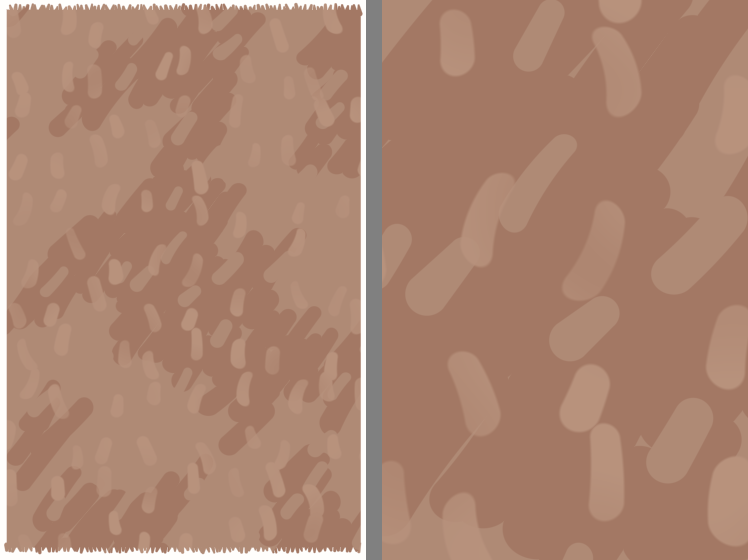
Left, the full canvas; right, a detail of the centre.
This pattern is drawn by a Shadertoy shader. Its source:

```glsl
#define WALL      vec3(1.0, 0.995, 0.99)
#define TAN       vec3(0.685, 0.540, 0.460)
#define BROWN     vec3(0.640, 0.472, 0.392)
#define DAB       vec3(0.720, 0.572, 0.488)
#define RUG_LOW   vec2(0.012, 0.022)
#define RUG_HIGH  vec2(0.643, 0.983)
#define SLANT     0.88     // direction of the long strokes, radians
#define PATCH     vec2(3.6, 6.0)
#define PATCH_CUT 0.07     // higher leaves less brown
#define TUFT      0.0075   // spacing of the fringe

vec2 hash2(vec2 p) {
    vec3 q = fract(vec3(p.xyx) * vec3(0.1031, 0.1030, 0.0973));
    q += dot(q, q.yzx + 33.33);
    return fract((q.xx + q.yz) * q.zy);
}

mat2 rotation(float a) {
    float c = cos(a), s = sin(a);
    return mat2(c, -s, s, c);
}

float corner(vec2 cell, vec2 offset) {
    float a = 6.2832 * hash2(cell + 71.0).x;
    return dot(vec2(cos(a), sin(a)), offset);
}

float gradientNoise(vec2 p) {
    vec2 i = floor(p), f = p - i;
    vec2 u = f * f * f * (f * (f * 6.0 - 15.0) + 10.0);
    vec2 e = vec2(1.0, 0.0);
    return mix(mix(corner(i, f), corner(i + e, f - e), u.x),
               mix(corner(i + e.yx, f - e.yx), corner(i + 1.0, f - 1.0), u.x), u.y);
}

// Low value inside brown areas, drawn out along the strokes
float patchScore(vec2 p) {
    vec2 q = p * PATCH + 17.3;
    return -gradientNoise(q) - 0.5 * gradientNoise(q * 2.1 + 9.0);
}

// Capsule along x with a different radius at each end
float taperedStroke(vec2 p, float halfLen, float r0, float r1) {
    float t = clamp(p.x / halfLen, -1.0, 1.0);
    return length(p - vec2(t * halfLen, 0.0)) - mix(r0, r1, 0.5 + 0.5 * t);
}

// Distance to strokes strewn on a jittered grid, running along x.
// Clustered strokes follow the patches, the others are kept by chance.
float strewnStrokes(vec2 p, vec2 cell, vec2 lengths, vec2 radii, float tilt,
                    float bend, bool clustered, float cut, float seed) {
    vec2 home = floor(p / cell);
    float d = 1.0;
    for (int j = -2; j <= 2; j++)
    for (int i = -2; i <= 2; i++) {
        vec2 id = home + vec2(i, j);
        vec2 place = hash2(id + seed);
        vec2 shape = hash2(id + seed + 37.0);
        vec2 pose = hash2(id + seed + 83.0) - 0.5;
        vec2 centre = (id + 0.15 + 0.7 * place) * cell;
        float score = clustered ? patchScore(centre) : hash2(id + seed + 121.0).x;
        if (score > cut) continue;
        vec2 q = rotation(2.0 * tilt * pose.x) * (p - centre);
        q.y += bend * pose.y * q.x * q.x;
        float r = mix(radii.x, radii.y, shape.y);
        float taper = 1.0 - 0.3 * place.y;
        d = min(d, taperedStroke(q, mix(lengths.x, lengths.y, shape.x), r, r * taper));
    }
    return d;
}

// Row of short tufts; out is positive beyond the hem
float fringe(float x, float beyond, float seed) {
    float home = floor(x / TUFT), d = 1.0;
    for (int i = -2; i <= 2; i++) {
        vec2 h = hash2(vec2(home + float(i), seed));
        vec2 lean = hash2(vec2(home + float(i), seed + 5.0));
        float root = (home + float(i) + 0.2 + 0.6 * h.x) * TUFT;
        if (root < RUG_LOW.x || root > RUG_HIGH.x) continue;
        vec2 q = rotation(0.7 * (lean.x - 0.5)) * vec2(beyond, x - root);
        d = min(d, taperedStroke(q, 0.003 + 0.006 * h.y, 0.0052, 0.0016 + 0.0014 * lean.y));
    }
    return d;
}

float cover(float d, float softness) {
    return 1.0 - smoothstep(-softness, softness, d);
}

void mainImage(out vec4 fragColor, in vec2 fragCoord) {
    vec2 p = fragCoord / iResolution.y;
    p.x *= 0.6523 * iResolution.y / iResolution.x;
    float edge = 0.8 / iResolution.y;
    vec2 along = rotation(SLANT) * p;

    // Broad brown strokes over tan, then short tan strokes over both
    float brown = strewnStrokes(along, vec2(0.060, 0.028), vec2(0.018, 0.062),
                                vec2(0.014, 0.021), 0.14, 3.0, true, -PATCH_CUT, 3.0);
    float gaps = strewnStrokes(along, vec2(0.085, 0.070), vec2(0.012, 0.027),
                               vec2(0.009, 0.014), 0.22, 6.0, false, 0.55, 211.0);
    vec3 color = mix(TAN, BROWN, cover(brown, edge) * (1.0 - cover(gaps, edge)));

    // Pale upright dabs, some fainter
    float dabs = strewnStrokes(p.yx, vec2(0.083, 0.078), vec2(0.009, 0.022),
                               vec2(0.010, 0.0135), 0.42, 16.0, false, 0.92, 409.0);
    float strength = clamp(0.85 + 0.7 * gradientNoise(p * 11.0), 0.5, 1.0);
    color = mix(color, DAB, strength * cover(dabs, edge + 0.0006));

    // Straight sides, tufted hems
    vec2 middle = 0.5 * (RUG_LOW + RUG_HIGH);
    vec2 box = abs(p - middle) - 0.5 * (RUG_HIGH - RUG_LOW);
    float rug = max(box.x, box.y);
    rug = min(rug, fringe(p.x, p.y - RUG_HIGH.y, 11.0));
    rug = min(rug, fringe(p.x, RUG_LOW.y - p.y, 29.0));
    fragColor = vec4(mix(WALL, color, cover(rug, edge)), 1.0);
}
```
